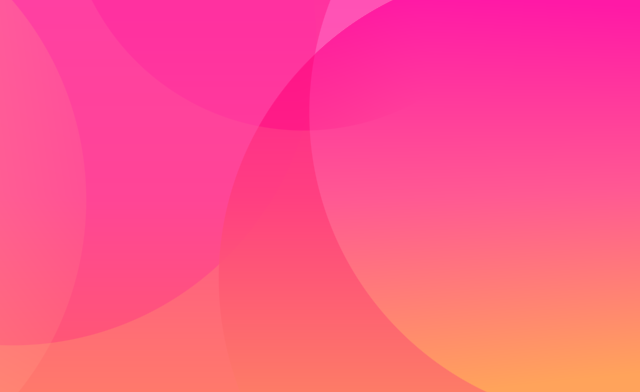
Reproduce this background procedurally as a WebGL 2 fragment shader.

```glsl
#version 300 es
precision highp float;
// Overlapping translucent discs on a warm pink-to-orange backdrop.
// Each disc is a distance function used as a soft mask, and is filled
// with a three-stop vertical ramp or tinted with a fading opacity.

uniform vec2 u_resolution;
out vec4 outColor;

// Coverage of a disc, with a slightly softened edge.
float disc(vec2 p, vec2 center, float radius, float softness) {
    return clamp(0.5 - (length(p - center) - radius) / softness, 0.0, 1.0);
}

// Ramp through three evenly spaced colours, low at t = 0, high at t = 1.
vec3 ramp(vec3 low, vec3 middle, vec3 high, float t) {
    vec3 lower = mix(low, middle, clamp(t * 2.0, 0.0, 1.0));
    return mix(lower, high, clamp(t * 2.0 - 1.0, 0.0, 1.0));
}

void main() {
    // One unit is the canvas height.
    vec2 p = gl_FragCoord.xy / u_resolution.y;
    float softness = 1.3 / u_resolution.y;

    float leftMask = disc(p, vec2(-0.561, 0.490), 0.781, softness);
    float cornerMask = disc(p, vec2(0.032, 0.894), 0.775, softness);
    float topMask = disc(p, vec2(0.775, 1.273), 0.606, softness);
    float frontMask = disc(p, vec2(1.348, 0.289), 0.790, softness);
    float rightMask = disc(p, vec2(1.577, 0.713), 0.788, softness);

    // Coral backdrop, visible along the lower left.
    vec3 color = ramp(vec3(1.0, 0.475, 0.42), vec3(1.0, 0.335, 0.54),
                      vec3(1.0, 0.26, 0.63), p.y);

    // Large pink disc in the upper left corner.
    vec3 cornerColor = ramp(vec3(1.0, 0.36, 0.42), vec3(1.0, 0.27, 0.59),
                            vec3(1.0, 0.25, 0.635), p.y);
    color = mix(color, cornerColor, cornerMask);

    // Pale disc at the left, stronger toward the canvas edge.
    float paleOpacity = mix(0.25, 0.12, clamp(p.x / 0.22, 0.0, 1.0));
    color = mix(color, vec3(1.0, 0.65, 0.54), leftMask * paleOpacity);

    // Magenta disc hanging from the top.
    float topOpacity = mix(0.27, 0.45, smoothstep(0.65, 1.0, p.y));
    color = mix(color, vec3(1.0, 0.12, 0.62), topMask * topOpacity);

    // Orchid sliver of the right disc behind the front disc.
    color = mix(color, vec3(1.0, 0.51, 0.84), rightMask * 0.4);

    // Front disc: deep rose above, coral below.
    vec3 frontColor = ramp(vec3(0.99, 0.485, 0.40), vec3(1.0, 0.24, 0.50),
                           vec3(1.0, 0.09, 0.565), p.y);
    color = mix(color, frontColor, frontMask * 0.9);

    // Bright overlap of the front and right discs, twisting its ramp slightly.
    float tilt = 0.16 * (p.x - 1.2) * (0.7 - p.y);
    vec3 overlapColor = ramp(vec3(1.0, 0.64, 0.355), vec3(1.0, 0.35, 0.575),
                             vec3(1.0, 0.10, 0.65), p.y - tilt);
    color = mix(color, overlapColor, frontMask * rightMask);

    // Shade of the top disc across the front disc, fading to the right.
    float shade = mix(0.42, 0.2, rightMask) * (1.0 - smoothstep(0.75, 1.12, p.x));
    color = mix(color, vec3(1.0, 0.0, 0.52), topMask * frontMask * shade);

    outColor = vec4(color, 1.0);
}
```
